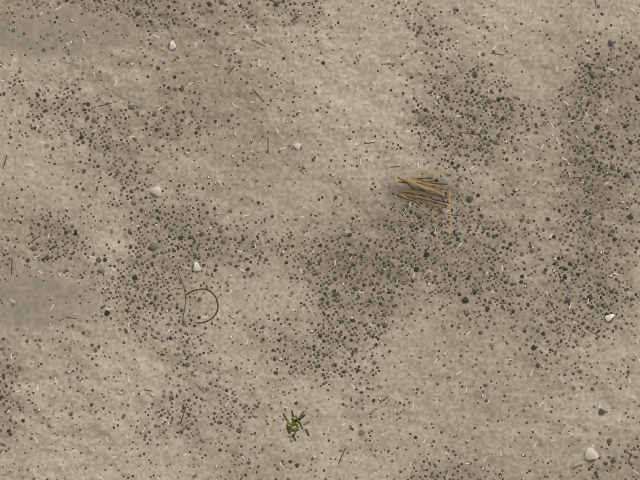
Reproduce this texture procedurally as a WebGL 2 fragment shader.

```glsl
#version 300 es
precision highp float;
precision highp int;
// Dry sandy ground with gravel drifts, pale chips, twigs, a straw bundle and a green tuft.
uniform vec2 u_resolution;
out vec4 fragColor;

const vec3 SAND_DARK = vec3(0.30, 0.26, 0.20);
const vec3 SAND_LIGHT = vec3(0.72, 0.67, 0.59);
const vec3 STONE_DARK = vec3(0.25, 0.235, 0.205);
const vec3 STONE_GREY = vec3(0.50, 0.47, 0.41);
const vec3 SCRAP = vec3(0.84, 0.81, 0.75);
const vec3 TWIG = vec3(0.29, 0.23, 0.16);
const vec3 STRAW = vec3(0.68, 0.56, 0.38);
const vec3 SLAB = vec3(0.545, 0.51, 0.44);
const vec2 SUN = vec2(0.5, 0.86);
const float SAND_TONE = 0.83;
const float RELIEF = 0.85;
const float SPECKLE = 0.26;
const vec2 BUNDLE = vec2(0.845, 0.612);
const vec2 TUFT = vec2(0.617, 0.11);
const vec2 CURL = vec2(0.415, 0.362);
// Gravel drifts: centre and radius.
const vec3 DRIFTS[7] = vec3[7](vec3(0.92, 0.50, 0.13), vec3(1.15, 0.38, 0.15),
  vec3(0.36, 0.31, 0.13), vec3(0.98, 0.76, 0.11), vec3(1.22, 0.74, 0.13),
  vec3(0.70, 0.37, 0.12), vec3(0.33, 0.51, 0.10));

float pixelSize;

vec3 hash3(vec2 cell, float seed) {
  uvec3 v = uvec3(ivec3(vec3(cell, seed) + 4096.0));
  v = v * 1664525u + 1013904223u;
  v.x += v.y * v.z; v.y += v.z * v.x; v.z += v.x * v.y;
  v ^= v >> 16u;
  v.x += v.y * v.z; v.y += v.z * v.x; v.z += v.x * v.y;
  return vec3(v >> 8u) / 16777216.0;
}

mat2 turn(float a) { return mat2(cos(a), sin(a), -sin(a), cos(a)); }

float noise(vec2 p) {
  vec2 i = floor(p), f = fract(p);
  f = f * f * (3.0 - 2.0 * f);
  return mix(mix(hash3(i, 0.0).x, hash3(i + vec2(1, 0), 0.0).x, f.x),
             mix(hash3(i + vec2(0, 1), 0.0).x, hash3(i + 1.0, 0.0).x, f.x), f.y);
}

float fbm(vec2 p) {
  float sum = 0.0, amp = 0.53;
  for (int i = 0; i < 4; i++) {
    sum += amp * noise(p);
    p = turn(0.6) * p * 2.03 + 17.0;
    amp *= 0.5;
  }
  return sum;
}

float stroke(vec2 p, vec2 a, vec2 b, float width) {
  vec2 d = b - a;
  float dist = length(p - a - d * clamp(dot(p - a, d) / dot(d, d), 0.0, 1.0));
  return 1.0 - smoothstep(width - 0.5 * pixelSize, width + 0.7 * pixelSize, dist);
}

// One rounded, wobbly stone per cell, with a cast shadow.
void stones(inout vec3 col, vec2 p, float cells, float size, float chance, vec3 dark, vec3 light, float seed) {
  vec2 q = turn(seed) * p * cells, cell = floor(q);
  vec3 place = hash3(cell, seed), look = hash3(cell, seed + 50.0);
  float present = smoothstep(0.0, 0.04, chance - place.z);
  float radius = size * mix(0.15, 0.30, look.x * look.x), aa = pixelSize * cells;
  vec2 d = fract(q) - 0.5 - (place.xy - 0.5) * 0.3;
  vec2 s = d + turn(seed) * SUN * 0.3 * radius;
  vec2 e = turn(look.y * 6.283) * d * vec2(1.0, 1.0);
  e.y *= 1.0 + 0.7 * look.z;
  float edge = length(e) * (1.0 + 0.16 * sin(3.0 * atan(e.y, e.x + 1e-5) + 9.0 * look.x));
  float shade = 1.0 - smoothstep(radius * 0.75, radius * 1.15 + aa * 0.5, length(s));
  col *= 1.0 - 0.4 * shade * present;
  float body = 1.0 - smoothstep(radius - 0.5 * aa, radius + 0.5 * aa, edge);
  float lit = 1.0 + 0.22 * dot(d, turn(seed) * SUN) / radius;
  col = mix(col, mix(dark, light, look.z) * lit, body * present);
}

// One thin straight sliver per cell.
void slivers(inout vec3 col, vec2 p, float cells, float reach, float width, float chance, vec3 tint, float seed) {
  vec2 q = turn(seed) * p * cells, cell = floor(q);
  vec3 r = hash3(cell, seed);
  vec2 mid = cell + 0.5 + (hash3(cell, seed + 50.0).xy - 0.5) * 0.2;
  vec2 arm = turn(r.x * 6.283) * vec2(reach * (0.4 + 0.6 * r.y), 0.0);
  float cover = stroke(q / cells, (mid - arm) / cells, (mid + arm) / cells, width);
  col = mix(col, tint, cover * step(r.z, chance) * 0.85);
}

float slab(vec2 p, vec2 centre, vec2 extent) {
  return 1.0 - smoothstep(0.75, 1.1, length((p - centre) / extent) + 0.5 * (fbm(p * 14.0) - 0.5));
}

void main() {
  pixelSize = 1.0 / u_resolution.y;
  vec2 p = gl_FragCoord.xy * pixelSize;

  // Gravel density and bare, smooth slabs.
  float drift = 0.0;
  for (int i = 0; i < 7; i++) {
    vec2 d = (p - DRIFTS[i].xy) / DRIFTS[i].z;
    drift += exp(-dot(d, d));
  }
  float bare = max(slab(p, vec2(0.06, 0.375), vec2(0.15, 0.06)), slab(p, vec2(0.12, 0.93), vec2(0.15, 0.05)));
  float gravel = smoothstep(0.42, 0.95, fbm(p * 8.0) + 0.42 * min(drift, 1.2)) * (1.0 - bare);

  // Sand: broad tone, raking light on the relief, fine speckle.
  vec2 q = p * vec2(24.0, 34.0), e = SUN * 0.09;
  float slope = fbm(q - e) - fbm(q + e);
  float ruffle = mix(0.45, 1.3, noise(p * 5.0 + 9.0)) * (1.0 - 0.6 * bare);
  float tone = SAND_TONE + 0.34 * (fbm(p * 4.0 + 31.0) - 0.5) + RELIEF * ruffle * slope;
  tone += SPECKLE * (noise(p * 190.0) - 0.5) - 0.17 * gravel;
  vec3 col = mix(SAND_DARK, SAND_LIGHT, tone);
  col = mix(col, SLAB * (0.9 + 0.2 * noise(p * 120.0)), 0.6 * bare);

  // Grains from fine to coarse, then chips, twigs and scraps.
  stones(col, p, 125.0, 1.1, 0.10 + 0.45 * gravel, STONE_DARK, STONE_GREY, 1.0);
  stones(col, p, 78.0, 1.0, 0.05 + 0.50 * gravel, STONE_DARK, STONE_GREY, 2.0);
  stones(col, p, 46.0, 0.85, 0.02 + 0.30 * gravel, STONE_DARK, STONE_GREY, 3.0);
  stones(col, p, 60.0, 0.7, 0.07, SAND_LIGHT, SCRAP, 4.0);
  stones(col, p, 15.0, 0.5, 0.03 + 0.10 * gravel, STONE_DARK, STONE_GREY, 5.0);
  slivers(col, p, 27.0, 0.16, 0.0010, 0.20, SCRAP, 6.0);
  slivers(col, p, 13.0, 0.26, 0.0008, 0.11, TWIG, 7.0);
  stones(col, p, 7.0, 0.36, 0.16, SAND_LIGHT, SCRAP, 8.0);

  // Curled twig with a loose stem.
  vec2 c = p - CURL;
  float ring = abs(length(c * vec2(1.0, 1.15)) - 0.036 - 0.008 * noise(p * 30.0));
  float open = smoothstep(-0.03, -0.01, c.x + 0.4 * c.y);
  col = mix(col, TWIG, 0.85 * open * (1.0 - smoothstep(0.0005, 0.0005 + 1.2 * pixelSize, ring)));
  vec2 bend = vec2(0.006 * sin(p.y * 45.0), 0.0);
  col = mix(col, TWIG, 0.7 * stroke(p + bend, CURL + vec2(-0.04, 0.08), CURL + vec2(-0.03, -0.03), 0.0008));

  // Straw bundle over its shadow.
  vec2 b = (p - BUNDLE - vec2(0.03, -0.012)) / vec2(0.075, 0.026);
  col *= 1.0 - 0.45 * exp(-dot(b, b) * 1.5);
  for (int i = 0; i < 30; i++) {
    vec3 r = hash3(vec2(i, 3), 20.0), k = hash3(vec2(i, 4), 20.0);
    vec2 root = BUNDLE + (r.xy - 0.5) * vec2(0.06, 0.04);
    vec2 tip = root + turn(-0.22 + (r.z - 0.5) * 0.9) * vec2(0.03 + 0.09 * k.x * k.x, 0.0);
    col = mix(col, mix(TWIG * 0.8, STRAW, k.y), 0.85 * stroke(p, root, tip, 0.0011));
  }
  col = mix(col, STRAW, stroke(p + bend * 0.5, BUNDLE + vec2(0.096, -0.01), BUNDLE + vec2(0.09, -0.10), 0.0013));

  // Green tuft of short leaves.
  for (int i = 0; i < 24; i++) {
    vec3 r = hash3(vec2(i, 7), 30.0), k = hash3(vec2(i, 8), 30.0);
    vec2 root = TUFT + (r.xy - 0.5) * 0.045;
    vec2 tip = root + turn(r.z * 6.283) * vec2(0.012, 0.0);
    col = mix(col, mix(vec3(0.16, 0.16, 0.08), vec3(0.42, 0.43, 0.20), k.x), 0.85 * stroke(p, root, tip, 0.0018));
  }
  fragColor = vec4(clamp(col, 0.0, 1.0), 1.0);
}
```
